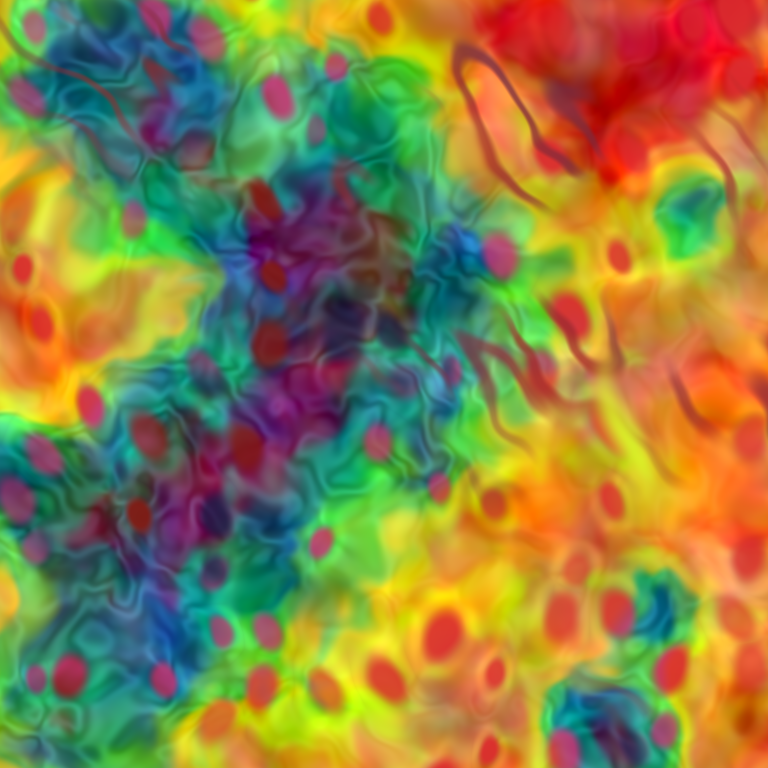
A Shadertoy shader for this texture:

```glsl
// Soft psychedelic colour field: dark and teal clouds melt through lime into orange and red.
// A warped heat value picks the hue; tint noise, ripples, spots and flame streaks
// are layered on top of it.

const vec3 MAUVE  = vec3(0.34, 0.18, 0.31);
const vec3 TEAL   = vec3(0.14, 0.47, 0.46);
const vec3 GREEN  = vec3(0.34, 0.72, 0.28);
const vec3 YELLOW = vec3(0.80, 0.76, 0.13);
const vec3 ORANGE = vec3(0.85, 0.50, 0.19);
const vec3 RED    = vec3(0.78, 0.15, 0.10);
const vec3 NAVY   = vec3(0.10, 0.11, 0.27);
const vec3 PINK   = vec3(0.80, 0.20, 0.46);
const vec3 FLAME  = vec3(0.86, 0.98, 0.16);

const vec2 VALLEY_START = vec2(0.14, 0.34);
const vec2 VALLEY_END   = vec2(0.42, 0.64);
const float VALLEY_WIDTH = 0.30;
const float SPOT_CELLS = 13.0;
const float SPOT_SHARE = 0.42;
const float TINT_AMOUNT = 0.34;

// Broad warm and cool patches: centre, radius, heat change
const int PATCHES = 9;
const vec4 PATCH[PATCHES] = vec4[PATCHES](
    vec4(0.13, 0.90, 0.17, -0.42), vec4(0.07, 0.57, 0.16, 0.42),
    vec4(0.00, 0.24, 0.10, 0.30),  vec4(0.78, 0.90, 0.20, 0.30),
    vec4(0.22, 0.60, 0.09, 0.35),  vec4(0.80, 0.04, 0.09, -0.65),
    vec4(0.87, 0.20, 0.07, -0.35), vec4(0.91, 0.73, 0.08, -0.38),
    vec4(0.11, 0.06, 0.10, -0.22));

vec3 hash3(vec2 p) {
    vec3 q = fract(vec3(p.xyx) * vec3(0.1031, 0.1030, 0.0973));
    q += dot(q, q.yxz + 33.33);
    return fract((q.xxy + q.yzz) * q.zyx);
}

// Gradient noise, about -1 to 1
float noise(vec2 p) {
    vec2 cell = floor(p), f = fract(p);
    vec2 u = f * f * f * (f * (f * 6.0 - 15.0) + 10.0);
    vec4 corner;
    for (int i = 0; i < 4; i++) {
        vec2 o = vec2(i & 1, i >> 1);
        float a = 6.2832 * hash3(cell + o + 57.0).x;
        corner[i] = dot(vec2(cos(a), sin(a)), f - o);
    }
    return 1.5 * mix(mix(corner.x, corner.y, u.x), mix(corner.z, corner.w, u.x), u.y);
}

float fbm(vec2 p) {
    return 0.6 * noise(p) + 0.3 * noise(p * 2.1 + 17.0) + 0.15 * noise(p * 4.3 + 41.0);
}

vec3 noise3(vec2 p) {
    return vec3(fbm(p), fbm(p + 71.0), fbm(p + 133.0));
}

// Large layout: a cold diagonal valley with warm ground around it
float heatMap(vec2 p) {
    vec2 axis = VALLEY_END - VALLEY_START, v = p - VALLEY_START;
    float d = length(v - axis * clamp(dot(v, axis) / dot(axis, axis), 0.0, 1.0));
    float heat = 0.05 + 0.72 * (1.0 - exp(-pow(d / VALLEY_WIDTH, 2.0)));
    for (int i = 0; i < PATCHES; i++) {
        vec2 r = (p - PATCH[i].xy) / PATCH[i].z;
        heat += PATCH[i].w * exp(-dot(r, r));
    }
    return heat;
}

vec3 palette(float heat) {
    vec3 c = mix(MAUVE, TEAL, smoothstep(0.10, 0.22, heat));
    c = mix(c, GREEN, smoothstep(0.31, 0.45, heat));
    c = mix(c, YELLOW, smoothstep(0.47, 0.58, heat));
    c = mix(c, ORANGE, smoothstep(0.59, 0.71, heat));
    return mix(c, RED, smoothstep(0.76, 0.90, heat));
}

// Scattered upright drops: x = core, y = surrounding halo, z = random shade
vec3 spots(vec2 p) {
    vec2 g = p * SPOT_CELLS, base = floor(g);
    vec3 result = vec3(0.0);
    for (int y = -1; y <= 1; y++)
    for (int x = -1; x <= 1; x++) {
        vec2 cell = base + vec2(x, y);
        vec3 h = hash3(cell + 9.0), k = hash3(cell + 211.0);
        if (k.x > SPOT_SHARE) continue;
        vec2 q = g - cell - 0.2 - 0.6 * h.xy;
        q.x += q.y * (k.z - 0.5) * 0.7;
        float d = length(q * vec2(1.0, 0.72)) / mix(0.18, 0.34, h.z);
        float core = 1.0 - smoothstep(0.55, 1.25, d);
        if (core > result.x) result.z = k.y;
        result.x = max(result.x, core);
        result.y = max(result.y, exp(-pow((d - 1.5) / 0.4, 2.0)));
    }
    return result;
}

void mainImage(out vec4 fragColor, in vec2 fragCoord) {
    vec2 uv = fragCoord / iResolution.xy;
    vec2 warp = vec2(fbm(uv * 5.0 + 3.0), fbm(uv * 5.0 + 29.0));
    vec2 p = uv + 0.045 * warp;

    // Hue field with soft local tints
    float heat = heatMap(p) + 0.17 * fbm(p * 8.0 + 5.0) + 0.06 * noise(p * 24.0);
    vec3 col = palette(heat);
    col += TINT_AMOUNT * noise3(p * 7.0 + 11.0) + 0.08 * noise(p * 21.0 + 63.0);

    // Fine curling ripples, strongest in the cool areas
    float cool = 1.0 - smoothstep(0.35, 0.60, heat);
    float ripple = sin(18.0 * fbm(p * 9.0 + 80.0) + 40.0 * p.x);
    col += ripple * mix(0.015, 0.06, cool) * vec3(0.5, 1.0, 1.1);

    // Drops: navy in the dark, pink in the cool, red in the warm
    vec3 s = spots(uv + 0.02 * warp);
    vec3 ink = mix(PINK, RED + vec3(0.08, 0.02, 0.08), smoothstep(0.40, 0.60, heat));
    ink = mix(mix(NAVY, RED * 0.65, step(0.6, s.z)), ink, smoothstep(0.14, 0.34, heat));
    col = mix(col, col * 1.12 + vec3(0.0, 0.08, 0.0), 0.6 * s.y);
    col = mix(col, ink, s.x * mix(0.5, 0.95, s.z));

    // Diagonal flame streaks over the upper and right parts
    vec2 along = vec2(0.62, -0.78);
    vec2 q = vec2(dot(p, along), dot(p, along.yx * vec2(-1.0, 1.0)));
    float ridge = 1.0 - smoothstep(0.03, 0.22, abs(noise(q * vec2(4.0, 15.0) + 7.0)));
    float region = smoothstep(0.75, 1.15, uv.x + uv.y) * smoothstep(-0.1, 0.35, noise(uv * 5.0 + 90.0));
    col = mix(col, mix(RED, MAUVE, 0.5 + 0.5 * noise(uv * 6.0)), 0.75 * ridge * region);

    // One bright tapering flame
    vec2 f = uv - vec2(0.815, 0.43);
    f.x += 0.25 * f.y + 0.012 * sin(f.y * 30.0);
    float glow = exp(-pow(f.x / (0.025 - 0.10 * clamp(f.y, -0.05, 0.13)), 2.0) - pow(f.y / 0.10, 2.0));
    col = mix(col, FLAME, 0.9 * glow);

    fragColor = vec4(clamp(col, 0.0, 1.0), 1.0);
}
```
